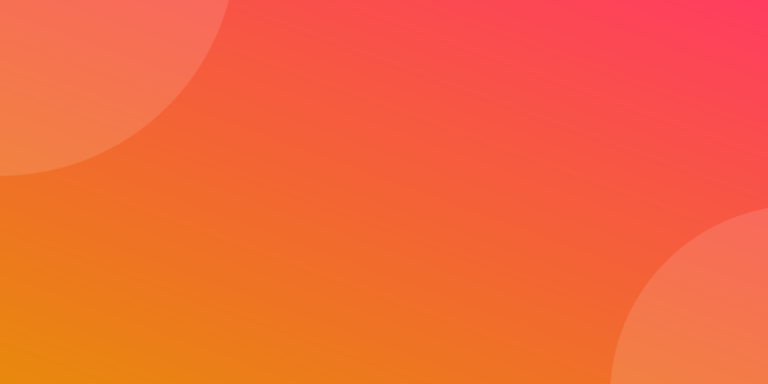
A Shadertoy shader for this background:

```glsl
// Slanted orange-to-pink gradient with two pale translucent discs at opposite corners.

// Lengths are in canvas heights; disc offsets are measured from their corner.
const vec3 ORANGE = vec3(0.910, 0.537, 0.047);
const vec3 PINK = vec3(1.000, 0.239, 0.376);
const vec3 VEIL = vec3(1.0);
const float VEIL_OPACITY = 0.12;
const float GRADIENT_ANGLE = radians(20.0); // clockwise from straight up
const vec2 TOP_LEFT_OFFSET = vec2(0.0, 0.159);
const float TOP_LEFT_RADIUS = 0.617;
const vec2 BOTTOM_RIGHT_OFFSET = vec2(0.0885, -0.034);
const float BOTTOM_RIGHT_RADIUS = 0.5;

// Antialiased coverage of a disc
float disc(vec2 p, vec2 center, float radius) {
    float pixel = 1.0 / iResolution.y;
    return 1.0 - smoothstep(-pixel, pixel, length(p - center) - radius);
}

// Linear gradient that spans the canvas from corner to corner
vec3 slantedGradient(vec2 p, vec2 size) {
    vec2 direction = vec2(sin(GRADIENT_ANGLE), cos(GRADIENT_ANGLE));
    return mix(ORANGE, PINK, clamp(dot(p, direction) / dot(size, direction), 0.0, 1.0));
}

void mainImage(out vec4 fragColor, in vec2 fragCoord) {
    vec2 p = fragCoord / iResolution.y;
    vec2 size = iResolution.xy / iResolution.y;

    // Backdrop
    vec3 color = slantedGradient(p, size);

    // Corner discs
    float topLeft = disc(p, vec2(0.0, size.y) + TOP_LEFT_OFFSET, TOP_LEFT_RADIUS);
    float bottomRight = disc(p, vec2(size.x, 0.0) + BOTTOM_RIGHT_OFFSET, BOTTOM_RIGHT_RADIUS);
    color = mix(color, VEIL, VEIL_OPACITY * topLeft);
    color = mix(color, VEIL, VEIL_OPACITY * bottomRight);

    fragColor = vec4(color, 1.0);
}
```
